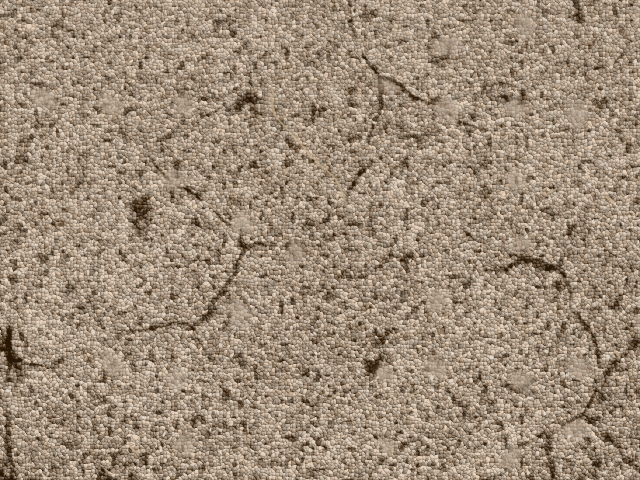
This texture is drawn by a WebGL 2 fragment shader. Its source:

```glsl
#version 300 es
precision highp float;
// Dry, sunlit crumbly soil with cracks, pits, pale pebbles and a thin root fibre.

uniform vec2 u_resolution;
out vec4 outColor;

const float BASE_TONE = 0.715;        // brightness before gaps and pores
const float GRAIN_SCALE = 138.0;      // grains per canvas height
const float CLUMP_SCALE = 62.0;       // crumbs per canvas height
const float GRAIN_VARIATION = 0.27;
const float GRAIN_RELIEF = 0.30;
const float GAP_DEPTH = 0.20;
const float PORE_DEPTH = 0.26;
const float CRACK_SCALE = 2.6;
const float CRACK_DEPTH = 0.30;
const float PIT_DEPTH = 0.42;
const vec2 LIGHT_DIR = vec2(0.45, 0.89);
const vec3 SOIL_TINT = vec3(0.0, -0.071, -0.147);
const vec3 PEBBLE_COLOR = vec3(0.70, 0.635, 0.565);
const vec3 SPECK_COLOR = vec3(0.92, 0.89, 0.84);
const vec3 FIBRE_COLOR = vec3(0.77, 0.67, 0.54);

vec3 hash3(vec2 p) {
  vec3 q = fract(p.xyx * vec3(0.1031, 0.1030, 0.0973));
  q += dot(q, q.yxz + 33.33);
  return fract((q.xxy + q.yzz) * q.zyx);
}

float noise(vec2 p) {
  vec2 i = floor(p), f = fract(p);
  f = f * f * (3.0 - 2.0 * f);
  return mix(mix(hash3(i).x, hash3(i + vec2(1, 0)).x, f.x),
             mix(hash3(i + vec2(0, 1)).x, hash3(i + vec2(1, 1)).x, f.x), f.y);
}

vec2 warp(vec2 p) {
  return vec2(noise(p), noise(p + 41.7)) - 0.5;
}

// Cellular noise: offset from the nearest centre, distance gap to the next, cell values.
struct Cell { vec2 offset; float edge; vec3 rnd; };

Cell cellular(vec2 p) {
  vec2 base = floor(p);
  float near = 9.0, second = 9.0;
  Cell cell = Cell(vec2(0), 0.0, vec3(0));
  for (int y = -1; y <= 1; y++)
    for (int x = -1; x <= 1; x++) {
      vec2 id = base + vec2(x, y);
      vec3 h = hash3(id + 7.0);
      vec2 d = p - id - mix(vec2(0.1), vec2(0.9), h.xy);
      float dist = length(d);
      if (dist < near) {
        second = near;
        near = dist;
        cell.offset = d;
        cell.rnd = hash3(id + 91.0);
      } else second = min(second, dist);
    }
  cell.edge = second - near;
  return cell;
}

// Sparse, randomly turned ellipses; each stays inside its own grid cell.
float scatter(vec2 p, float chance, float radius, float stretch, float core) {
  vec2 id = floor(p);
  vec3 h = hash3(id + 17.0 * stretch);
  vec2 d = fract(p) - mix(vec2(0.3), vec2(0.7), h.xy);
  float a = 6.2832 * hash3(id + 53.0).y;
  d = mat2(cos(a), -sin(a), sin(a), cos(a)) * d;
  float shape = 1.0 - smoothstep(core, 1.0, length(d * vec2(1.0, stretch)) / radius);
  return shape * step(h.z, chance);
}

float rootFibre(vec2 p) {
  float t = (0.826 - p.y) / 0.264;
  float x = 0.565 + 0.16 * smoothstep(0.1, 1.0, t) + 0.003 * sin(t * 19.0);
  float ends = smoothstep(0.0, 0.05, t) * smoothstep(1.0, 0.95, t);
  return ends * (1.0 - smoothstep(0.0008, 0.0028, abs(p.x - x) * 0.75));
}

vec3 soil(vec2 p) {
  vec2 rough = p + 0.007 * warp(p * 60.0);
  vec2 bent = rough + 0.03 * warp(p * 14.0);

  // Grains and the crumbs they gather into
  Cell grain = cellular(p * GRAIN_SCALE + 0.8 * warp(p * 90.0));
  Cell clump = cellular(rough * CLUMP_SCALE);
  float pebble = scatter(bent * 7.0 + 3.0, 0.36, 0.26, 1.25, 0.3);
  float detail = GRAIN_VARIATION * (grain.rnd.x - 0.5)
               + GRAIN_RELIEF * dot(grain.offset, LIGHT_DIR)
               - GAP_DEPTH * (1.0 - smoothstep(0.0, 0.3, grain.edge))
               + 0.09 * (clump.rnd.x - 0.5) + 0.08 * dot(clump.offset, LIGHT_DIR);
  detail -= PORE_DEPTH * smoothstep(0.66, 0.92, noise(p * 92.0));
  detail *= mix(1.1, 0.92, p.y) * (1.0 - 0.4 * pebble);
  float tone = BASE_TONE + detail + 0.06 * (noise(p * 3.0) - 0.5)
             + 0.05 * (noise(p * 11.0) - 0.5);

  // Broken hairline cracks
  float crackEdge = cellular((bent + 0.12 * warp(p * 4.0)) * CRACK_SCALE + 5.0).edge;
  float crackMask = smoothstep(0.46, 0.66, noise(p * 4.5 + 20.0))
                  * smoothstep(0.2, 0.5, noise(p * 35.0));
  tone -= CRACK_DEPTH * crackMask * (1.0 - smoothstep(0.008, 0.034, crackEdge));

  // Crumbly shaded pits
  float pit = scatter(bent * 4.0 + 0.4, 0.42, 0.29, 2.3, 0.15);
  tone -= PIT_DEPTH * pit * smoothstep(0.36, 0.68, noise(p * 58.0 + 9.0));

  tone = clamp(tone, 0.16, 0.90);
  vec3 color = vec3(tone) + SOIL_TINT + (grain.rnd.y - 0.5) * vec3(0.03, 0.0, -0.025);

  // Pebbles, mineral specks, straw and root
  color = mix(color, PEBBLE_COLOR, 0.3 * pebble);
  color = mix(color, SPECK_COLOR, 0.85 * scatter(rough * 25.0, 0.09, 0.13, 1.4, 0.5));
  color = mix(color, FIBRE_COLOR, 0.8 * scatter(bent * 9.0, 0.06, 0.17, 7.0, 0.5));
  return mix(color, FIBRE_COLOR, 0.75 * rootFibre(p));
}

void main() {
  vec3 sum = vec3(0);
  for (int i = 0; i < 4; i++) {
    vec2 subpixel = vec2(i & 1, i >> 1) * 0.5 - 0.25;
    sum += soil((gl_FragCoord.xy + subpixel) / u_resolution.y);
  }
  outColor = vec4(max(sum * 0.25, 0.0), 1.0);
}
```
